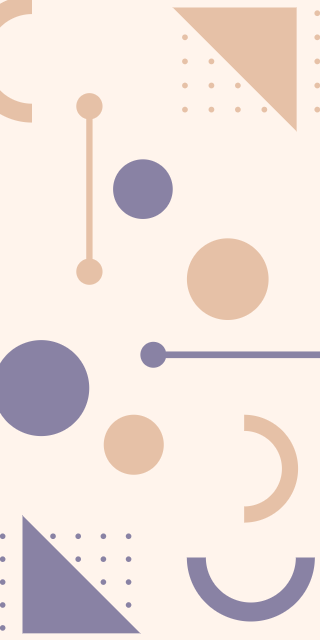
Give the GLSL for this background, as a Shadertoy shader.

```glsl
const vec3 CREAM = vec3(1.0, 0.957, 0.925);
const vec3 SAND = vec3(0.902, 0.757, 0.655);
const vec3 VIOLET = vec3(0.537, 0.510, 0.643);

float disc(vec2 p, vec2 center, float radius) {
    return length(p - center) - radius;
}

// Half of a ring, kept on the side that "facing" points to
float halfRing(vec2 p, vec2 center, float inner, float outer, vec2 facing) {
    vec2 q = p - center;
    float ring = abs(length(q) - 0.5 * (inner + outer)) - 0.5 * (outer - inner);
    return max(ring, -dot(q, facing));
}

// Right triangle with equal legs running from its corner along "legSigns"
float rightTriangle(vec2 p, vec2 corner, vec2 legSigns, float leg) {
    vec2 q = (p - corner) * legSigns;
    return max(max(-q.x, -q.y), (q.x + q.y - leg) * 0.70711);
}

// Finite lattice of dots, starting at its lower left dot
float dotGrid(vec2 p, vec2 first, vec2 spacing, vec2 count, float radius) {
    vec2 cell = clamp(floor((p - first) / spacing + 0.5), vec2(0.0), count - 1.0);
    return disc(p, first + cell * spacing, radius);
}

// Bar with a round knob at each end
float dumbbell(vec2 p, vec2 a, vec2 b, float halfWidth, float knob) {
    vec2 ab = b - a;
    float t = clamp(dot(p - a, ab) / dot(ab, ab), 0.0, 1.0);
    float bar = length(p - a - ab * t) - halfWidth;
    return min(bar, min(disc(p, a, knob), disc(p, b, knob)));
}

float sandShapes(vec2 p) {
    float d = halfRing(p, vec2(0.100, 1.816), 0.140, 0.199, vec2(-1.0, 0.0));
    d = min(d, halfRing(p, vec2(0.763, 0.5354), 0.118, 0.1685, vec2(1.0, 0.0)));
    d = min(d, rightTriangle(p, vec2(0.927, 1.9766), vec2(-1.0), 0.387));
    d = min(d, dotGrid(p, vec2(0.578, 1.6575), vec2(0.0827, 0.0753), vec2(6.0, 5.0), 0.0089));
    d = min(d, dumbbell(p, vec2(0.2794, 1.151), vec2(0.2794, 1.668), 0.0099, 0.041));
    d = min(d, disc(p, vec2(0.7117, 1.1276), 0.1276));
    return min(d, disc(p, vec2(0.418, 0.6102), 0.0938));
}

float violetShapes(vec2 p) {
    float d = halfRing(p, vec2(0.7839, 0.2578), 0.1406, 0.200, vec2(0.0, -1.0));
    d = min(d, rightTriangle(p, vec2(0.0703, 0.0208), vec2(1.0), 0.3685));
    d = min(d, dotGrid(p, vec2(0.0083, 0.0378), vec2(0.0787, 0.0716), vec2(6.0, 5.0), 0.0087));
    d = min(d, dumbbell(p, vec2(0.4792, 0.8913), vec2(1.2, 0.8913), 0.0104, 0.0405));
    d = min(d, disc(p, vec2(0.4466, 1.4089), 0.0932));
    return min(d, disc(p, vec2(0.1289, 0.7872), 0.150));
}

vec3 paint(vec3 base, vec3 ink, float dist, float pixel) {
    return mix(base, ink, clamp(0.5 - dist / pixel, 0.0, 1.0));
}

void mainImage(out vec4 fragColor, in vec2 fragCoord) {
    // Canvas spans 1 wide by 2 high
    vec2 p = fragCoord / iResolution.xy * vec2(1.0, 2.0);
    float pixel = 2.0 / iResolution.y;

    vec3 color = paint(CREAM, SAND, sandShapes(p), pixel);
    color = paint(color, VIOLET, violetShapes(p), pixel);
    fragColor = vec4(color, 1.0);
}
```
